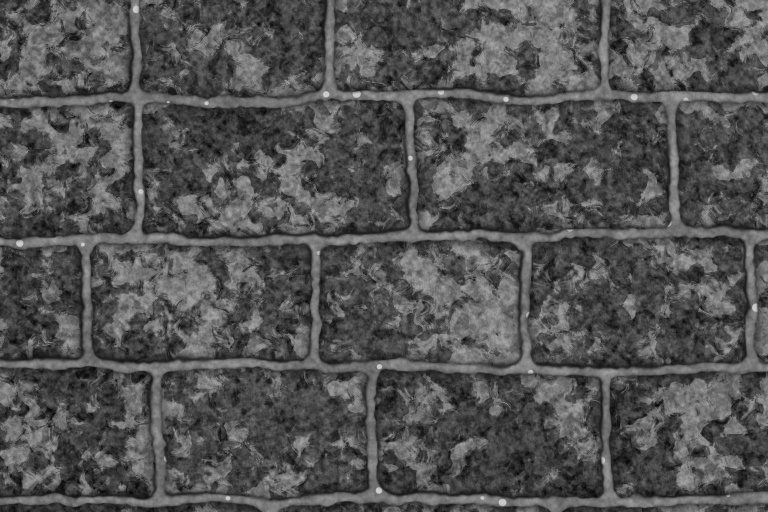
A WebGL 2 fragment shader for this texture:

```glsl
#version 300 es
precision highp float;

uniform vec2 u_resolution;
out vec4 fragColor;

// Horizontal joints: height at the centre, slope
const vec2 COURSES[4] = vec2[4](
    vec2(0.021, 0.003), vec2(0.284, -0.013), vec2(0.537, 0.009), vec2(0.809, 0.006));

// Upright joints of each row: first position, pitch, shift of every second one
const vec3 ROWS[5] = vec3[5](
    vec3(0.527, 0.555, 0.0), vec3(0.309, 0.437, -0.017), vec3(0.174, 0.426, 0.013),
    vec3(0.268, 0.525, 0.010), vec3(0.264, 0.459, -0.078));

const vec2 JOINT_HALF = vec2(0.009, 0.009);
const float CORNER = 0.020;
const float CRACK_TONE = 0.09;
const float PEBBLE_TONE = 0.80;

float hash(vec2 p) {
    return fract(sin(dot(p, vec2(127.1, 311.7))) * 43758.5453);
}

float noise(vec2 p) {
    vec2 i = floor(p), f = fract(p);
    f = f * f * (3.0 - 2.0 * f);
    return mix(mix(hash(i), hash(i + vec2(1, 0)), f.x),
               mix(hash(i + vec2(0, 1)), hash(i + vec2(1, 1)), f.x), f.y);
}

float fbm(vec2 p, int octaves) {
    float sum = 0.0, weight = 0.5, total = 0.0;
    for (int i = 0; i < octaves; i++) {
        sum += weight * noise(p);
        total += weight;
        weight *= 0.62;
        p = mat2(1.6, 1.2, -1.2, 1.6) * p + 7.3;
    }
    return sum / total;
}

vec2 wobble(vec2 p, float scale, float amount) {
    return amount * (vec2(noise(p * scale), noise(p * scale + 31.7)) - 0.5);
}

// Distances to the joints below and above, with the row number
vec3 findRow(vec2 p) {
    vec3 cell = vec3(1.0, 1.0, 0.0);
    for (int i = 0; i < 4; i++) {
        float h = p.y - COURSES[i].x - COURSES[i].y * (p.x - 0.75);
        if (h > 0.0) cell = vec3(h, cell.y, cell.z + 1.0);
        else cell.y = min(cell.y, -h);
    }
    return cell;
}

// Distances to the joints left and right, with the stone number
vec3 findStone(float x, vec3 layout_) {
    vec3 cell = vec3(1.0, 1.0, 0.0);
    for (int k = 0; k < 4; k++) {
        float s = x - layout_.x - layout_.y * float(k) - layout_.z * float(k % 2);
        if (s > 0.0) cell = vec3(s, cell.y, cell.z + 1.0);
        else cell.y = min(cell.y, -s);
    }
    return cell;
}

// Weathered face: grit, pale flakes and dark pits
float stoneTone(vec2 p, vec2 id) {
    vec2 q = p + wobble(p, 45.0, 0.022) + 3.1 * id;
    float patches = fbm(q * 6.0, 3);
    float flakes = fbm(q * 30.0, 5) + 0.55 * (patches - 0.5);
    float grit = fbm(p * 105.0, 3);
    float pits = smoothstep(0.50, 0.66, fbm(q * 48.0 + 19.0, 3));
    float tint = 0.05 * (hash(id + 4.0) - 0.5);
    return 0.09 + tint + 0.44 * grit + 0.27 * smoothstep(0.46, 0.60, flakes) - 0.11 * pits;
}

float mortarTone(vec2 p) {
    return 0.34 + 0.26 * fbm(p * 95.0, 3) + 0.12 * (noise(p * 22.0) - 0.3);
}

// Sparse rounded pebbles, one at most per cell
float pebbles(vec2 p, float cellSize) {
    vec2 id = floor(p / cellSize);
    vec2 centre = 0.25 + 0.5 * vec2(hash(id + 2.0), hash(id + 8.0));
    float radius = mix(0.003, 0.008, hash(id + 5.0));
    float d = length(p - (id + centre) * cellSize) - radius;
    return step(0.55, hash(id)) * (1.0 - smoothstep(-0.0015, 0.0015, d));
}

void main() {
    vec2 p = gl_FragCoord.xy / u_resolution.y;
    vec2 w = p + wobble(p, 8.0, 0.014) + wobble(p, 30.0, 0.009) + wobble(p, 90.0, 0.004);

    // Layout: nearest joints and a rounded stone outline, positive inside
    vec3 course = findRow(w);
    vec3 stone = findStone(w.x, ROWS[int(course.z)]);
    vec2 gap = vec2(min(stone.x, stone.y), min(course.x, course.y)) - JOINT_HALF;
    float depth = CORNER - length(max(CORNER - gap, 0.0));
    vec2 id = vec2(stone.z, course.z);

    // Surfaces, with darker worn rims on the stones
    float face = stoneTone(p, id) * mix(0.66, 1.0, smoothstep(0.0, 0.035, depth));
    float mortar = mix(mortarTone(p), PEBBLE_TONE, pebbles(p, 0.06));
    float tone = mix(mortar, face, smoothstep(-0.002, 0.002, depth));

    // Broken shadow cracks, strongest at the right and lower rims
    float shaded = max(1.0 - smoothstep(0.0, 0.03, stone.y), 1.0 - smoothstep(0.0, 0.03, course.x));
    float broken = smoothstep(0.25, 0.65, noise(p * 9.0 + 12.0));
    float crack = exp(-pow((depth - 0.001) / 0.0042, 2.0));
    tone = mix(tone, CRACK_TONE, crack * mix(0.3, 0.35 + 0.6 * broken, shaded));

    fragColor = vec4(vec3(clamp(tone, 0.0, 1.0)), 1.0);
}
```
